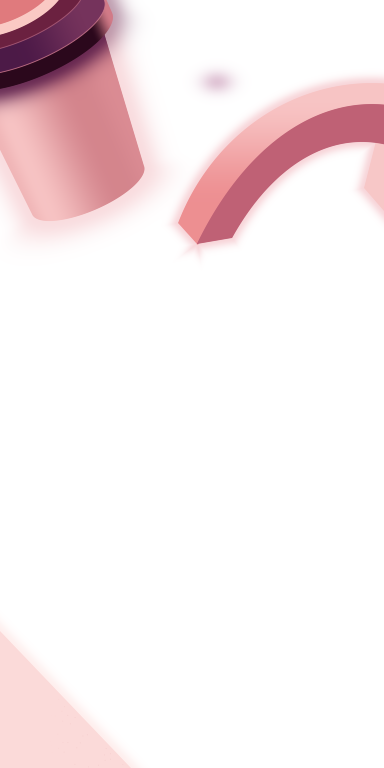
This background is drawn by a WebGL 1 fragment shader. Its source:

```glsl
precision highp float;
// A tilted pink cup, a curved ribbon arch and a blush corner on a white ground.

uniform vec2 u_resolution;

// Approximate signed distance to an axis-aligned ellipse.
float ellipse(vec2 p, vec2 radii) {
  p = abs(p) + 0.001;
  float k = length(p / radii);
  return k * (k - 1.0) / length(p / (radii * radii));
}

// Signed distance to the line a-b, positive on its outer side.
float side(vec2 p, vec2 a, vec2 b) {
  return dot(p - a, normalize(vec2(b.y - a.y, a.x - b.x)));
}

// Lower half of an ellipse, extended straight upward.
float lidRing(vec2 p, vec2 center, vec2 radii) {
  vec2 v = p - center;
  return ellipse(vec2(v.x, max(v.y, 0.01)), radii);
}

// Coverage of a shape with an edge one pixel wide.
float fill(float d) {
  float pixel = 384.0 / u_resolution.x;
  return 1.0 - smoothstep(-0.6 * pixel, 0.6 * pixel, d);
}

// Soft halo that fades outside a shape.
float glow(float d, float spread) {
  float t = max(d, 0.0) / spread;
  return exp(-t * t);
}

float hash(vec2 p) {
  return fract(sin(dot(p, vec2(127.1, 311.7))) * 43758.5);
}

// Blush corner with a soft edge and faint specks.
vec3 paintCorner(vec3 color, vec2 p) {
  float d = side(p, vec2(0.0, 631.0), vec2(131.0, 768.0));
  color = mix(color, vec3(0.99, 0.86, 0.85), 0.45 * glow(d, 8.0));
  color = mix(color, vec3(0.985, 0.855, 0.85), fill(d));
  vec2 cell = floor(p / 6.0);
  vec2 jitter = vec2(hash(cell), hash(cell + 17.0)) * 4.0 - 2.0;
  float speck = fill(length(mod(p, 6.0) - 3.0 - jitter) - 0.5);
  speck *= step(0.65, hash(cell + 5.0)) * smoothstep(45.0, 75.0, p.x);
  return mix(color, vec3(0.92, 0.74, 0.75), 0.35 * speck * fill(d + 3.0));
}

// Cup body, shadow and stacked lid; c runs across and along the cup axis.
vec3 paintCup(vec3 color, vec2 p) {
  vec2 v = p - vec2(88.0, 190.0);
  vec2 c = vec2(dot(v, vec2(0.917, -0.4)), dot(v, vec2(0.4, 0.917)));
  float body = c.y > 0.0 ? ellipse(c, vec2(61.0, 21.0))
                         : abs(c.x + 0.035 * c.y) - 61.0 + 0.085 * c.y;
  float lid = lidRing(c, vec2(7.0, -153.0), vec2(86.0, 30.0));
  color = mix(color, vec3(0.95, 0.73, 0.75), 0.5 * glow(body, 19.0));

  // Body shading, light on the left.
  vec3 skin = mix(vec3(0.97, 0.77, 0.77), vec3(0.83, 0.52, 0.55),
                  smoothstep(-50.0, 28.0, c.x));
  skin = mix(skin, vec3(0.91, 0.65, 0.66), 0.5 * glow(abs(c.x + 64.0), 12.0));
  skin += 0.025 * smoothstep(35.0, 65.0, c.x);
  float inside = fill(body);
  color = mix(color, skin, inside);
  color = mix(color, vec3(0.34, 0.1, 0.28),
              glow(lid, 15.0) * mix(0.35, 0.85, inside));

  // Lid layers from the lowest band up to the opening.
  vec3 base = mix(vec3(0.17, 0.03, 0.11), vec3(0.82, 0.48, 0.53),
                  smoothstep(66.0, 90.0, c.x));
  color = mix(color, base, fill(lid));
  float band = lidRing(c, vec2(8.0, -168.0), vec2(83.0, 29.0));
  vec3 plum = mix(vec3(0.3, 0.1, 0.28), vec3(0.46, 0.2, 0.36),
                  smoothstep(-10.0, 70.0, c.x));
  color = mix(color, plum, fill(band));
  color = mix(color, vec3(0.8, 0.47, 0.55), 0.8 * fill(abs(band) - 0.5));
  float collar = lidRing(c, vec2(4.0, -190.0), vec2(74.0, 27.0));
  color = mix(color, vec3(0.42, 0.13, 0.25), fill(collar));
  color = mix(color, vec3(0.72, 0.4, 0.5), 0.7 * fill(abs(collar) - 0.5));
  float rim = lidRing(c, vec2(2.0, -204.0), vec2(62.0, 28.0));
  color = mix(color, vec3(0.98, 0.79, 0.77), fill(rim));
  float opening = lidRing(c, vec2(2.0, -212.0), vec2(56.0, 26.0));
  return mix(color, vec3(0.88, 0.48, 0.49), fill(opening));
}

// Arch with a pale upper face, a rose front face and a far leg.
vec3 paintArch(vec3 color, vec2 p) {
  float outer = ellipse(p - vec2(372.0, 310.0), vec2(210.0, 227.0));
  float crease = ellipse(p - vec2(372.0, 484.0), vec2(226.0, 380.0));
  float inner = ellipse(p - vec2(362.0, 454.0), vec2(180.0, 312.0));
  float topEnd = side(p, vec2(197.0, 244.0), vec2(178.0, 223.0));
  float frontEnd = side(p, vec2(232.0, 238.0), vec2(197.0, 244.0));
  float top = max(max(outer, topEnd), -crease - 1.5);
  float front = max(max(crease, -inner), frontEnd);
  float leg = max(side(p, vec2(364.0, 188.0), vec2(375.0, 145.0)),
                  side(p, vec2(384.0, 211.0), vec2(364.0, 188.0)));
  leg = max(leg, 140.0 - p.y);

  color = mix(color, vec3(0.94, 0.68, 0.71),
              0.5 * glow(min(min(top, front), leg), 7.0));
  color = mix(color, vec3(0.97, 0.78, 0.78), fill(leg));
  vec3 pale = mix(vec3(0.97, 0.77, 0.77), vec3(0.93, 0.56, 0.57),
                  smoothstep(95.0, 205.0, p.y));
  color = mix(color, pale, fill(top));
  return mix(color, vec3(0.75, 0.38, 0.46), fill(front));
}

void main() {
  // Layout space is 384 by 768 units, measured from the top left.
  vec2 uv = gl_FragCoord.xy / u_resolution;
  vec2 p = vec2(uv.x, 1.0 - uv.y) * vec2(384.0, 768.0);
  vec3 color = paintCorner(vec3(1.0), p);
  float blur = glow(length((p - vec2(217.0, 82.0)) / vec2(16.0, 11.0)), 1.0);
  color = mix(color, vec3(0.8, 0.62, 0.73), 0.6 * blur);
  color = paintCup(color, p);
  color = paintArch(color, p);
  gl_FragColor = vec4(color, 1.0);
}
```
